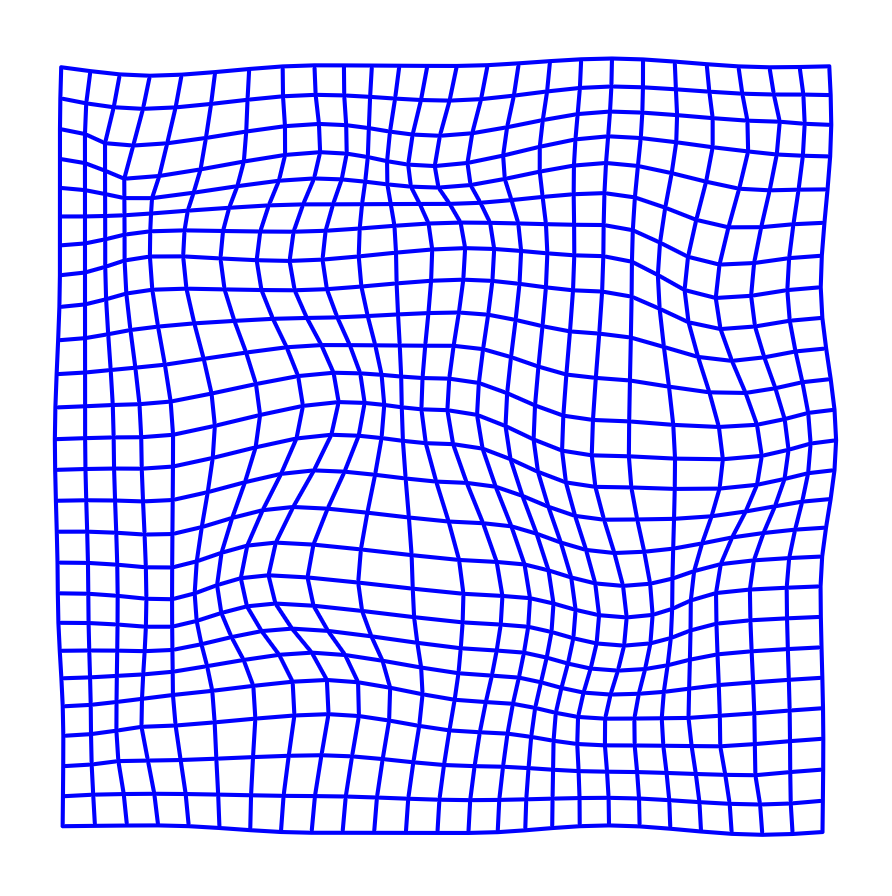
A Shadertoy shader for this pattern:

```glsl
const float CELLS = 25.0;
const float CELL_SIZE = 0.0341;

vec2 hash2(vec2 p) {
    uvec2 v = uvec2(ivec2(p) + 71) * 1664525u + 1013904223u;
    v.x += v.y * 1664525u;
    v.y += v.x * 1664525u;
    v ^= v >> 16u;
    v.x += v.y * 1664525u;
    v.y += v.x * 1664525u;
    v ^= v >> 16u;
    return vec2(v & 0xffffu) / 65535.0;
}

// Smooth two-channel value noise in -1..1
vec2 noise2(vec2 p) {
    vec2 cell = floor(p);
    vec2 f = smoothstep(0.0, 1.0, p - cell);
    vec2 low = mix(hash2(cell), hash2(cell + vec2(1, 0)), f.x);
    vec2 high = mix(hash2(cell + vec2(0, 1)), hash2(cell + 1.0), f.x);
    return 2.0 * mix(low, high, f.y) - 1.0;
}

// Grid vertex pushed by the noise, more gently near the border
vec2 warpedVertex(vec2 index) {
    vec2 inset = min(index, CELLS - index);
    float strength = mix(0.28, 1.0, smoothstep(0.0, 5.0, min(inset.x, inset.y)));
    return index + vec2(1.4, 1.15) * strength * noise2(index / 5.0 + 0.4);
}

float segmentDistance(vec2 p, vec2 a, vec2 b) {
    vec2 ap = p - a, ab = b - a;
    return length(ap - ab * clamp(dot(ap, ab) / dot(ab, ab), 0.0, 1.0));
}

void mainImage(out vec4 fragColor, in vec2 fragCoord) {
    vec2 centered = (fragCoord - 0.5 * iResolution.xy) / iResolution.y;
    vec2 grid = centered / CELL_SIZE + 0.5 * CELLS;
    float pixel = 1.0 / (iResolution.y * CELL_SIZE);

    // Nearest straight edge among the surrounding vertices
    float dist = 10.0;
    for (int y = -2; y <= 2; y++) {
        for (int x = -2; x <= 2; x++) {
            vec2 index = floor(grid) + vec2(x, y);
            if (min(index.x, index.y) < 0.0 || max(index.x, index.y) > CELLS) continue;
            vec2 vertex = warpedVertex(index);
            if (index.x < CELLS)
                dist = min(dist, segmentDistance(grid, vertex, warpedVertex(index + vec2(1, 0))));
            if (index.y < CELLS)
                dist = min(dist, segmentDistance(grid, vertex, warpedVertex(index + vec2(0, 1))));
        }
    }

    float ink = clamp(0.5 + (0.067 - dist) / pixel, 0.0, 1.0);
    fragColor = vec4(mix(vec3(1.0), vec3(0.0, 0.0, 1.0), ink), 1.0);
}
```
